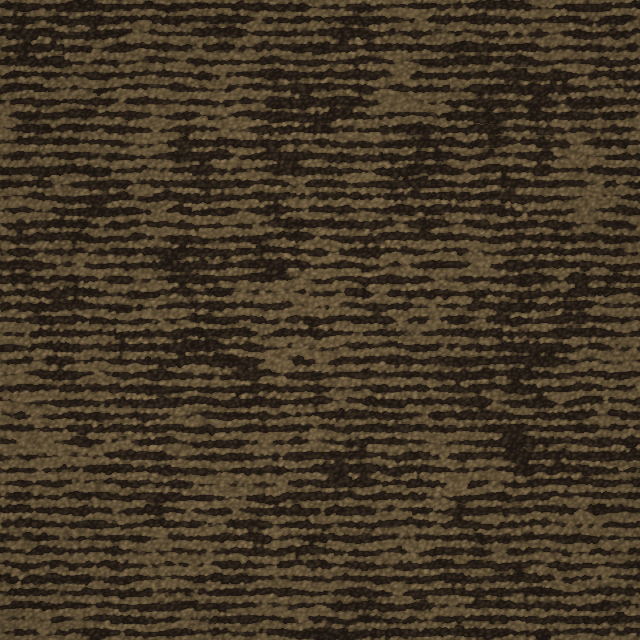
Give the GLSL for this texture, as a three.js fragment shader.

```glsl
// Woven carpet: ragged tan ribs in horizontal rows over a dark brown pile.
varying vec2 vUv;

const float TAU = 6.2831853;
const float ROWS = 47.0;
const vec2 TUFTS = vec2(135.0, 160.0);
const float SLANT = 0.3;

const vec3 DARK_PIT = vec3(0.110, 0.083, 0.062);
const vec3 DARK_TIP = vec3(0.215, 0.174, 0.130);
const vec3 TAN_PIT = vec3(0.300, 0.247, 0.163);
const vec3 TAN_TIP = vec3(0.480, 0.405, 0.285);

float hash(vec2 p) {
  vec3 q = fract(vec3(p.xyx) * 0.1031);
  q += dot(q, q.yzx + 33.33);
  return fract((q.x + q.y) * q.z);
}

float valueNoise(vec2 p) {
  vec2 cell = floor(p);
  vec2 f = fract(p);
  f = f * f * (3.0 - 2.0 * f);
  float low = mix(hash(cell), hash(cell + vec2(1.0, 0.0)), f.x);
  float high = mix(hash(cell + vec2(0.0, 1.0)), hash(cell + 1.0), f.x);
  return mix(low, high, f.y);
}

// Slanted grid in which each cell holds one tuft.
vec2 toTuftGrid(vec2 uv) {
  return vec2(uv.x - SLANT * uv.y, uv.y) * TUFTS;
}

vec2 fromTuftGrid(vec2 grid) {
  vec2 p = grid / TUFTS;
  return vec2(p.x + SLANT * p.y, p.y);
}

// Smooth cellular noise: xy = blended tuft centre, z = its tone, w = roundness.
vec4 tuftCells(vec2 grid) {
  vec2 base = floor(grid);
  vec3 sum = vec3(0.0);
  float total = 0.0;
  for (int j = -1; j <= 1; j++) {
    for (int i = -1; i <= 1; i++) {
      vec2 id = base + vec2(float(i), float(j));
      vec2 jitter = vec2(hash(id + 17.0), hash(id + 71.0));
      vec2 centre = id + 0.1 + 0.8 * jitter;
      vec2 away = centre - grid;
      float weight = exp(-7.0 * dot(away, away));
      sum += weight * vec3(centre, hash(id + 137.0));
      total += weight;
    }
  }
  return vec4(sum / total, clamp(total, 0.0, 1.3));
}

// Swelling and thinning of the ribs: beads within a row, bands across rows.
float ribSwell(vec2 uv) {
  float bead = valueNoise(vec2(uv.x * 32.0, uv.y * ROWS + 0.5)) - 0.5;
  float band = valueNoise(uv * vec2(21.0, 7.0) + 40.0) - 0.5;
  return 1.9 * bead + 1.1 * band;
}

// Positive on a tan rib, negative on the dark ground.
float ribField(vec2 uv, float swell) {
  float drift = valueNoise(uv * vec2(26.0, 22.0) + 90.0) - 0.5;
  return cos(TAU * (uv.y * ROWS + 0.34 * drift)) + swell - 0.02;
}

void main() {
  vec2 uv = vUv;

  // Snapping mostly to tuft centres gives the ribs their crumbly outline.
  vec4 tuft = tuftCells(toTuftGrid(uv));
  vec2 snapped = mix(uv, fromTuftGrid(tuft.xy), 0.8);
  float ragged = valueNoise(uv * vec2(95.0, 90.0)) - 0.5;
  float swell = ribSwell(snapped);
  float rib = ribField(snapped, swell) + 1.1 * ragged + 0.7 * (tuft.z - 0.5);
  float cover = smoothstep(-0.36, 0.36, rib);

  // Thin ribs show distinct twisted tufts, wide ones a flatter pile.
  float relief = mix(1.0, 0.6, smoothstep(-0.5, 0.4, swell));
  float fibre = valueNoise(uv * 250.0) - 0.5;
  float bump = 0.75 * (tuft.w - 0.66) + 0.6 * (tuft.z - 0.5);
  float tone = 0.54 + 1.1 * relief * bump + 0.5 * fibre;
  tone = clamp(tone + 0.16 * (relief - 0.75), 0.0, 1.15);

  vec3 ground = mix(DARK_PIT, DARK_TIP, 0.85 * tone);
  vec3 yarn = mix(TAN_PIT, TAN_TIP, tone);
  vec3 colour = mix(ground, yarn, cover);

  // Uneven lighting, dimmer toward the corners.
  vec2 fromMiddle = uv - 0.5;
  float light = 1.03 - 0.22 * dot(fromMiddle, fromMiddle);
  light += 0.06 * (valueNoise(uv * vec2(9.0, 5.0)) - 0.5);
  gl_FragColor = vec4(colour * light, 1.0);
}
```
